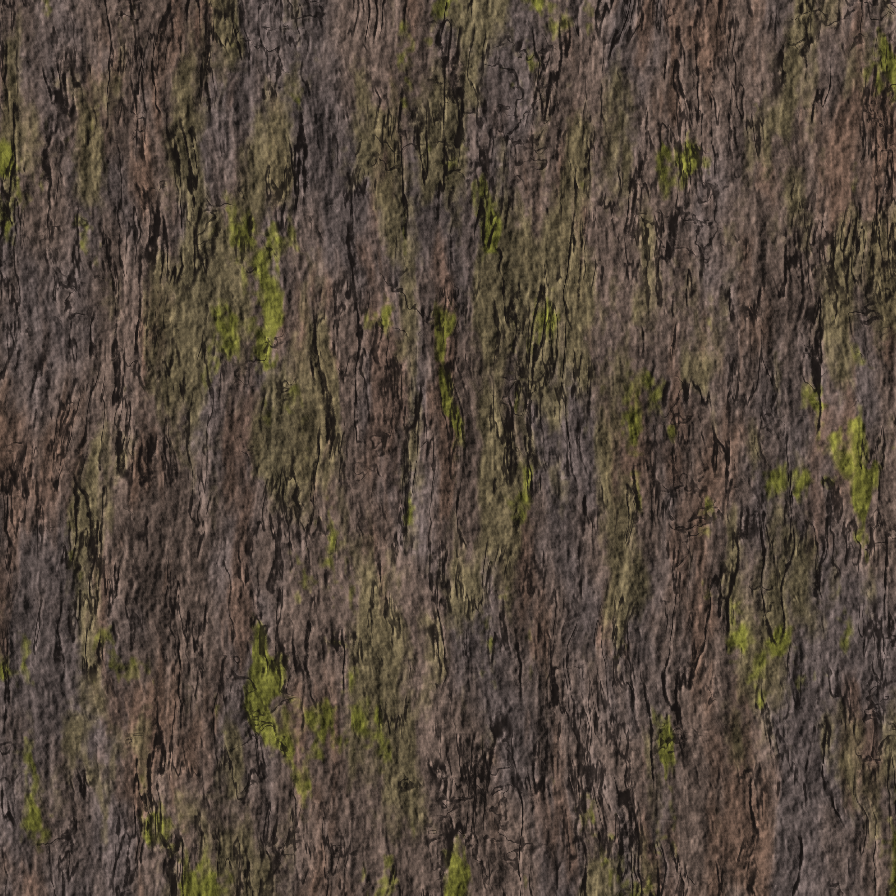
Write a WebGL 2 fragment shader that draws this texture.

```glsl
#version 300 es
precision highp float;
// Weathered tree bark: upright fibres, dark fissures and faint traces of moss.
// Stretched fractal noise on a slightly wavering domain forms a height field,
// lit from the side, cut by ragged noise contours and tinted by small patches.

#define BARK vec3(0.342, 0.288, 0.258)
#define OLIVE vec3(0.355, 0.318, 0.230)
#define MOSS vec3(0.365, 0.365, 0.150)
#define RUST vec3(0.360, 0.275, 0.225)
#define SLATE vec3(0.325, 0.285, 0.272)
#define FISSURE vec3(0.085, 0.070, 0.065)
#define PLATE_SCALE vec2(36.0, 6.0)
#define STRAND_SCALE vec2(92.0, 17.0)
#define GRAIN_SCALE vec2(170.0, 115.0)
#define RELIEF 1.8
#define CONTRAST 0.95
#define CRACK_DEPTH 0.85

uniform vec2 u_resolution;
out vec4 fragColor;

// Integer hash of a lattice cell, from 0 to 1.
float hash(vec2 cell) {
    uvec2 q = uvec2(ivec2(cell)) * uvec2(1597u, 3812u) + uvec2(7919u, 104u);
    uint n = (q.x ^ (q.y << 7)) * 277803u + q.y;
    n = (n ^ (n >> 15)) * 739391u;
    n = (n ^ (n >> 13)) * 668265u;
    n ^= n >> 16;
    return float(n & 65535u) / 65535.0;
}

float noise(vec2 p) {
    vec2 cell = floor(p);
    vec2 f = p - cell;
    f = f * f * (3.0 - 2.0 * f);
    float low = mix(hash(cell), hash(cell + vec2(1, 0)), f.x);
    float high = mix(hash(cell + vec2(0, 1)), hash(cell + vec2(1, 1)), f.x);
    return mix(low, high, f.y);
}

float fbm(vec2 p) {
    float sum = 0.0, weight = 0.5, total = 0.0;
    for (int i = 0; i < 4; i++) {
        sum += weight * noise(p);
        total += weight;
        weight *= 0.58;
        p = p * 2.03 + vec2(17.3, 41.7);
    }
    return sum / total;
}

// Sideways drift that makes the fibres waver.
vec2 waver(vec2 p) {
    float broad = fbm(p * vec2(5.0, 3.0) + 60.0) - 0.5;
    float tight = noise(p * vec2(22.0, 15.0) + 90.0) - 0.5;
    float ragged = noise(p * vec2(90.0, 70.0) + 30.0) - 0.5;
    return p + vec2(0.04 * broad + 0.007 * tight + 0.0025 * ragged, 0.012 * ragged);
}

// Thin line along the middle contour of a noise field, roughened by grain.
float contour(vec2 p, float width, float grain) {
    float d = abs(fbm(p) - 0.5) + 0.06 * grain;
    return 1.0 - smoothstep(0.1 * width, width, d);
}

float cracks(vec2 w, float grain) {
    float deepZone = smoothstep(0.45, 0.60, fbm(w * vec2(24.0, 11.0) + 11.0));
    float fineZone = smoothstep(0.46, 0.60, fbm(w * vec2(30.0, 14.0) + 23.0));
    float crossZone = smoothstep(0.56, 0.68, fbm(w * vec2(14.0, 12.0) + 37.0));
    float deep = deepZone * contour(w * vec2(32.0, 5.0) + 130.0, 0.042, grain);
    float fine = 0.75 * fineZone * contour(w * vec2(60.0, 11.0) + 150.0, 0.050, grain);
    float across = 0.65 * crossZone * contour(w * vec2(24.0, 27.0) + 170.0, 0.032, grain);
    return max(deep, max(fine, across));
}

// x: surface height, y: crack amount, z: brightness variation.
vec3 surface(vec2 p) {
    vec2 w = waver(p);
    float plate = fbm(w * PLATE_SCALE) - 0.5;
    float strand = fbm(w * STRAND_SCALE + 200.0) - 0.5;
    float grain = fbm(p * GRAIN_SCALE + 300.0) - 0.5;
    float crack = cracks(w, grain);
    float height = 0.6 * plate + 0.5 * strand + 0.35 * grain - 0.15 * crack;
    return vec3(height, crack, 0.62 * plate + 0.75 * strand + 0.95 * grain);
}

float patchMask(vec2 p, float low, float high) {
    return smoothstep(low, high, fbm(p));
}

void main() {
    vec2 p = gl_FragCoord.xy / u_resolution.y;
    vec3 here = surface(p);
    float slope = here.x - surface(p + vec2(-0.0026, 0.0016)).x;

    // Faint tints, drawn out along the fibres and broken by specks.
    vec2 w = waver(p);
    float speck = noise(p * vec2(210.0, 180.0) + 400.0);
    float breakup = 0.10 * (speck - 0.5);
    vec3 color = mix(BARK, SLATE, patchMask(w * vec2(11.0, 4.0) + 500.0, 0.45, 0.68));
    color = mix(color, RUST, 0.6 * patchMask(w * vec2(26.0, 6.0) + 520.0, 0.54, 0.74));
    color = mix(color, OLIVE, 0.85 * patchMask(w * vec2(20.0, 6.0) + 540.0, 0.51 + breakup, 0.68));
    float moss = patchMask(w * vec2(24.0, 11.0) + 560.0, 0.65 + breakup, 0.78);
    color = mix(color, MOSS, 0.85 * moss);

    // Relief light, pale flakes and dark fissures.
    float light = 1.0 + CONTRAST * here.z + RELIEF * slope;
    light += 0.22 * smoothstep(0.70, 0.95, speck) * smoothstep(-0.08, 0.12, here.x);
    color *= clamp(light, 0.3, 1.8);
    color = mix(color, FISSURE, CRACK_DEPTH * here.y);
    fragColor = vec4(color, 1.0);
}
```
